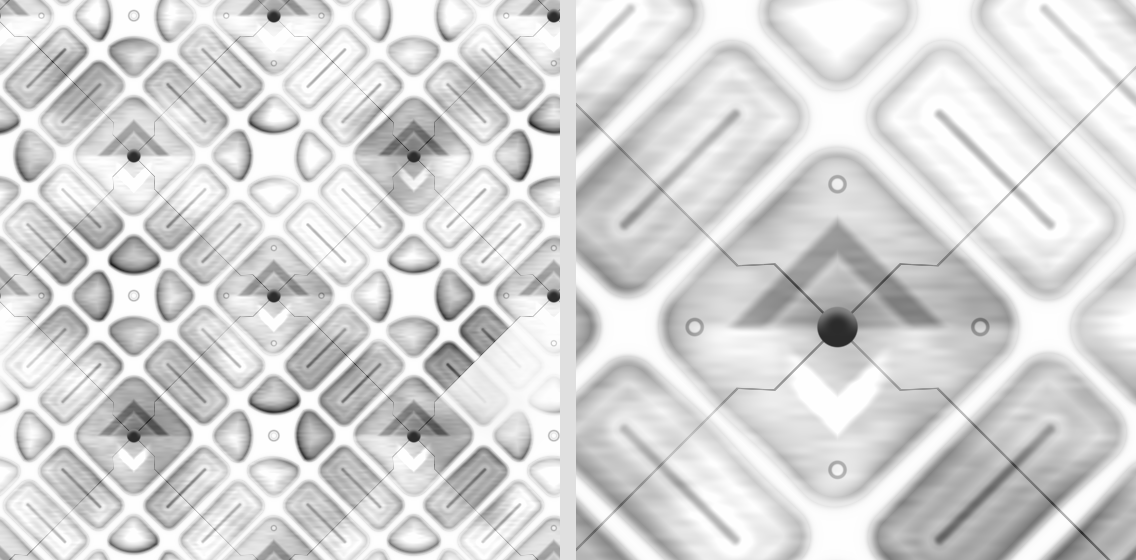
Left: the whole. Right: its middle third, enlarged.
Write a WebGL 1 fragment shader that draws this texture map.

```glsl
precision highp float;
// Worn pale metal floor plates on a diagonal lattice: studded pads, slotted bars and petals
// around each crossing, softly shaded from distance functions. Wrapping noise adds grime
// and thin notched seams part the plates. The lattice repeats twice across and down.
uniform vec2 u_resolution;

float hash(vec2 p) {
  return fract(sin(dot(p, vec2(127.1, 311.7))) * 43758.5453);
}

// Value noise that wraps after a whole number of cells.
float noise(vec2 uv, vec2 cells) {
  vec2 p = uv * cells, i = floor(p), f = fract(p);
  f = f * f * (3.0 - 2.0 * f);
  vec2 lo = mod(i, cells), hi = mod(i + 1.0, cells);
  return mix(mix(hash(lo), hash(vec2(hi.x, lo.y)), f.x),
             mix(hash(vec2(lo.x, hi.y)), hash(hi), f.x), f.y);
}

float fbm(vec2 uv) {
  float sum = 0.0, amp = 0.53, cells = 7.0;
  for (int k = 0; k < 4; k++) {
    sum += amp * noise(uv, vec2(cells));
    cells *= 2.0;
    amp *= 0.5;
  }
  return sum;
}

float roundBox(vec2 p, vec2 size, float r) {
  vec2 q = abs(p) - size + r;
  return length(max(q, 0.0)) + min(max(q.x, q.y), 0.0) - r;
}

float band(float d, float halfWidth, float soft) {
  return 1.0 - smoothstep(halfWidth - soft, halfWidth + soft, abs(d));
}

void main() {
  vec2 uv = gl_FragCoord.xy / u_resolution;
  float px = 1.0 / min(u_resolution.x, u_resolution.y);
  vec2 p = uv - vec2(0.489, 0.472);

  // Diagonal lattice: studs sit on whole numbers.
  vec2 ab = 2.0 * vec2(p.x + p.y, p.x - p.y);
  vec2 stud = floor(ab + 0.5), rel = ab - stud, q = abs(rel);
  vec2 s = vec2(rel.x + rel.y, rel.x - rel.y) / 4.0;
  float parity = mod(stud.x + stud.y, 2.0);

  // Seams shift sideways between studs, to alternating sides.
  vec2 side = (1.0 - 2.0 * parity) * sign(rel.yx);
  vec2 seam = rel - 0.046 * side * clamp((q.yx - 0.15) / 0.042, 0.0, 1.0);
  vec2 plate = stud + step(0.0, seam) - 1.0;
  vec2 plateId = mod(vec2(plate.x + plate.y + 1.0, plate.x - plate.y), 4.0);

  // Grime, with a faint brushed grain and a level that differs between plates.
  float cloud = fbm(uv);
  float grain = noise(uv, vec2(60.0, 256.0)) - 0.5;
  float blotch = noise(uv + 0.37, vec2(18.0));
  float dirt = smoothstep(0.28, 0.76, cloud + 0.14 * (hash(plateId + 3.0) - 0.5) + 0.04 * grain);

  // Raised cells: pad, bar or petal.
  float isPad = step(max(q.x, q.y), 0.25), isPetal = step(0.25, min(q.x, q.y));
  float isBar = 1.0 - isPad - isPetal;
  vec2 bar = vec2(max(q.x, q.y) - 0.375, min(q.x, q.y));
  float arc = length(max(q - 0.287, 0.0)) - 0.198;
  float d = roundBox(bar, vec2(0.108, 0.232), 0.055);
  if (isPad > 0.5) d = roundBox(rel, vec2(0.238), 0.08);
  if (isPetal > 0.5) d = max(roundBox(q - 0.375, vec2(0.112), 0.06), arc);
  d += 0.01 * (blotch - 0.5);
  float inside = smoothstep(0.008, -0.014, d);

  float shade = 0.03 + 0.31 * dirt + 0.04 * grain;
  shade += exp(-abs(d + 0.016) / 0.018) * (0.05 + 0.22 * blotch);
  shade -= 0.07 * band(d + 0.046, 0.008, 0.014) * isBar;
  // Petals have a pale middle and a dark curved edge, heaviest underneath.
  float under = smoothstep(0.1, -0.1, s.y);
  shade += isPetal * (0.36 * under * exp(-abs(arc + 0.016) / 0.022)
                      - 0.12 * smoothstep(-0.03, -0.09, d));
  // Slot along each bar with a pale halo.
  float slot = length(vec2(bar.x, max(bar.y - 0.132, 0.0)));
  shade += isBar * (0.32 * band(slot, 0.007, 0.006) * (0.4 + 0.6 * blotch)
                    - 0.09 * band(slot - 0.02, 0.008, 0.014));

  // Pyramid on the pad: dark upper chevron, bright lower one.
  float w = abs(s.x), h = abs(s.y), ridge = w + h;
  float upper = smoothstep(-0.004, 0.004, s.y);
  float chevron = band(ridge - 0.053, 0.0105, 0.005);
  shade += isPad * upper * (0.06 + 0.25 * chevron + 0.1 * smoothstep(0.046, 0.03, ridge));
  shade -= isPad * (1.0 - upper) * (0.04 + 0.24 * chevron * smoothstep(0.035, 0.015, w));
  shade += isPad * 0.22 * exp(-length(s) / 0.02);
  float v = 0.995 - inside * max(shade, 0.0);
  v -= (1.0 - inside) * 0.09 * exp(-abs(d) / 0.005);

  // One scuffed plate is bleached up to its seam; the neighbour is smudged.
  vec2 scuff = fract(uv - vec2(0.89, 0.33) + 0.5) - 0.5;
  float bleached = step(length(plateId - vec2(2.0, 3.0)), 0.5);
  float fade = smoothstep(0.15, 0.06, length(scuff) + 0.08 * (cloud - 0.5));
  v = mix(v, 0.99 - 0.05 * dirt, 0.85 * fade * bleached);
  v -= 0.2 * smoothstep(0.14, 0.03, length(scuff + vec2(0.05, -0.05))) * (1.0 - bleached) * inside;

  // Thin seam lines.
  v -= (0.12 + 0.22 * blotch) * band(min(abs(seam.x), abs(seam.y)), 0.002, 1.5 * px);

  // Small rivets on alternate pads, larger ones at some crossings.
  float small = length(vec2(max(w, h) - 0.085, min(w, h)));
  v -= (1.0 - parity) * (0.22 * band(small - 0.0045, 0.001, px) - 0.06 * band(small, 0.003, px));
  vec2 c = fract(ab) - 0.5, k = floor(ab);
  float big = length(vec2(c.x + c.y, c.x - c.y)) / 4.0;
  vec2 id = mod(vec2(k.x + k.y + 1.0, k.x - k.y), 4.0);
  v -= step(2.5, max(id.x, id.y)) * (0.3 * band(big - 0.009, 0.0013, px) + 0.1 * band(big - 0.005, 0.001, px));

  // Dark domed stud with a glint.
  float r = length(s);
  float dome = 0.17 + 0.35 * smoothstep(0.003, 0.012, r) * smoothstep(-0.006, 0.01, s.y);
  v = mix(v, dome, smoothstep(0.012 + px, 0.012 - px, r));
  gl_FragColor = vec4(vec3(clamp(v, 0.0, 0.995)), 1.0);
}
```
